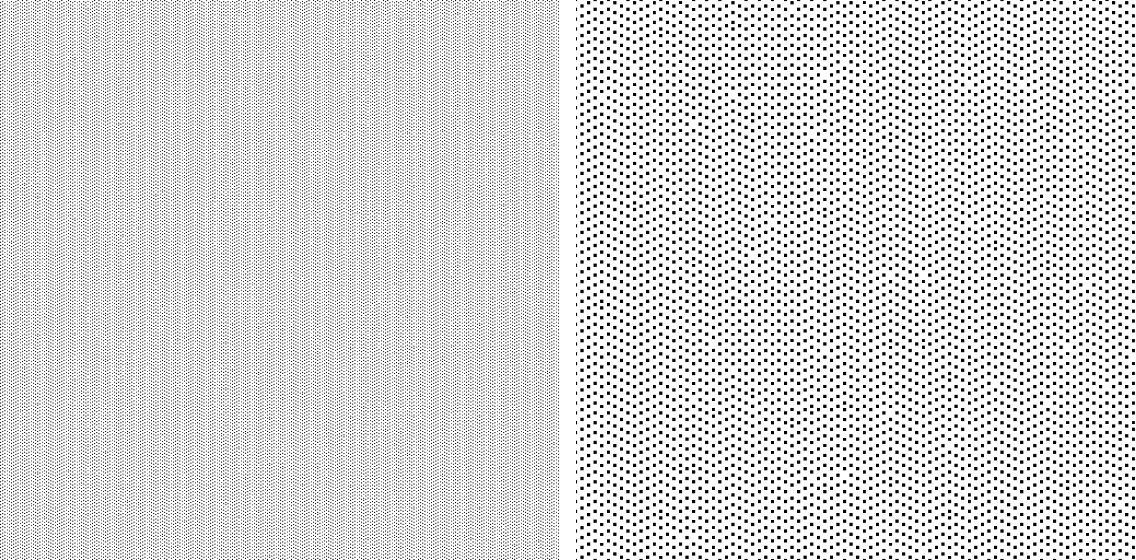
Left: the whole. Right: its middle third, enlarged.
Reproduce this pattern procedurally as a WebGL 2 fragment shader.

```glsl
#version 300 es
precision highp float;

uniform vec2 u_resolution;
out vec4 outColor;

float hash(vec2 p) {
    vec3 q = fract(vec3(p.xyx) * 0.1031);
    q += dot(q, q.yzx + 33.33);
    return fract((q.x + q.y) * q.z);
}

// Up or down step from one column to the next, in runs of uneven length
float stepDirection(float column) {
    float wave = column / 6.6 + 0.3 * sin(column * 0.11) + 0.12 * sin(column * 0.29 + 2.0);
    return fract(wave) < 0.5 ? 1.0 : -1.0;
}

// Height of the zigzag at a column: the sum of all steps before it
float zigzagHeight(float column) {
    float height = 0.0;
    for (float i = 0.0; i <= column; i++) height += stepDirection(i);
    return height;
}

void main() {
    // The canvas is 512 dot widths tall
    float pixel = 512.0 / u_resolution.y;
    vec2 p = gl_FragCoord.xy * pixel;

    // Columns two dots apart, rows three dots apart
    float column = floor(p.x / 2.0);
    float y = p.y - zigzagHeight(column);
    float row = floor(y / 3.0);
    vec2 local = vec2(p.x - 2.0 * column, y - 3.0 * row);

    // Some stretches of the turning columns slip by one dot
    float turn = 0.5 * (stepDirection(column) - stepDirection(column + 1.0));
    float stretch = floor(row / 7.0 + 5.0 * hash(vec2(column, 7.0)));
    float slip = turn * step(0.55, hash(vec2(column, stretch + 200.0)));

    // Square dots with edges smoothed over one pixel
    vec2 offset = abs(local - vec2(0.5, 1.5 + slip));
    vec2 cover = clamp(0.5 + (0.5 - offset) / pixel, 0.0, 1.0);
    outColor = vec4(vec3(1.0 - cover.x * cover.y), 1.0);
}
```
